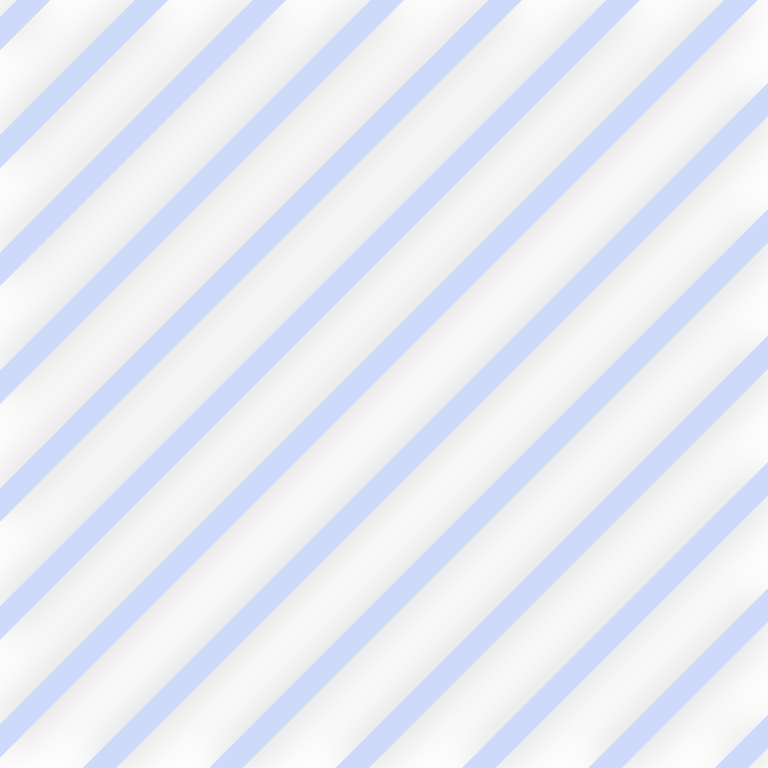
Reproduce this pattern procedurally as a WebGL 1 fragment shader.

```glsl
precision highp float;
// Diagonal pale blue stripes on white, each with a soft grey shadow that fades at the canvas rim.

#define STRIPE_COLOR vec3(0.805, 0.853, 0.980)
#define PAPER_COLOR vec3(1.0)
#define STRIPE_WIDTH 0.0308    // measured across the stripe
#define MIDDLE_STRIPE 0.9648   // x plus depth of the stripe near the main diagonal
#define UPPER_SPACING 0.1535   // step between stripes, upper left half
#define LOWER_SPACING 0.1646   // step between stripes, lower right half
#define STRIPES_PER_SIDE 6
#define SHADOW_SPREAD 0.0305
#define SHADOW_STRENGTH 0.088

uniform vec2 u_resolution;

const float INV_SQRT2 = 0.70711;

// Logistic approximation of the normal distribution's integral
float normalCdf(float z) {
    return 1.0 / (1.0 + exp(-1.702 * z));
}

// Blurred line of finite length: gaussian across, soft ends along
float lineShadow(float across, float along, float halfLength) {
    float z = across / SHADOW_SPREAD;
    float ends = normalCdf((halfLength + along) / SHADOW_SPREAD)
               + normalCdf((halfLength - along) / SHADOW_SPREAD) - 1.0;
    return exp(-0.5 * z * z) * max(ends, 0.0);
}

void main() {
    vec2 uv = gl_FragCoord.xy / u_resolution;
    float pixel = 1.0 / min(u_resolution.x, u_resolution.y);

    // Diagonal axes: across the stripes and along them
    float diagonal = uv.x + 1.0 - uv.y;
    float along = (uv.x + uv.y - 1.0) * INV_SQRT2;

    float shadow = 0.0;
    float nearest = 1.0;
    for (int i = -STRIPES_PER_SIDE; i <= STRIPES_PER_SIDE; i++) {
        float index = float(i);
        float spacing = index < 0.0 ? UPPER_SPACING : LOWER_SPACING;
        float center = MIDDLE_STRIPE + index * spacing;
        float across = (diagonal - center) * INV_SQRT2;
        float halfLength = min(center, 2.0 - center) * INV_SQRT2;
        shadow += lineShadow(across, along, halfLength);
        nearest = min(nearest, abs(across));
    }

    // Shadowed paper below, flat stripes on top
    vec3 color = PAPER_COLOR - SHADOW_STRENGTH * shadow;
    float edge = nearest - 0.5 * STRIPE_WIDTH;
    float stripe = 1.0 - smoothstep(-0.6 * pixel, 0.6 * pixel, edge);
    gl_FragColor = vec4(mix(color, STRIPE_COLOR, stripe), 1.0);
}
```
